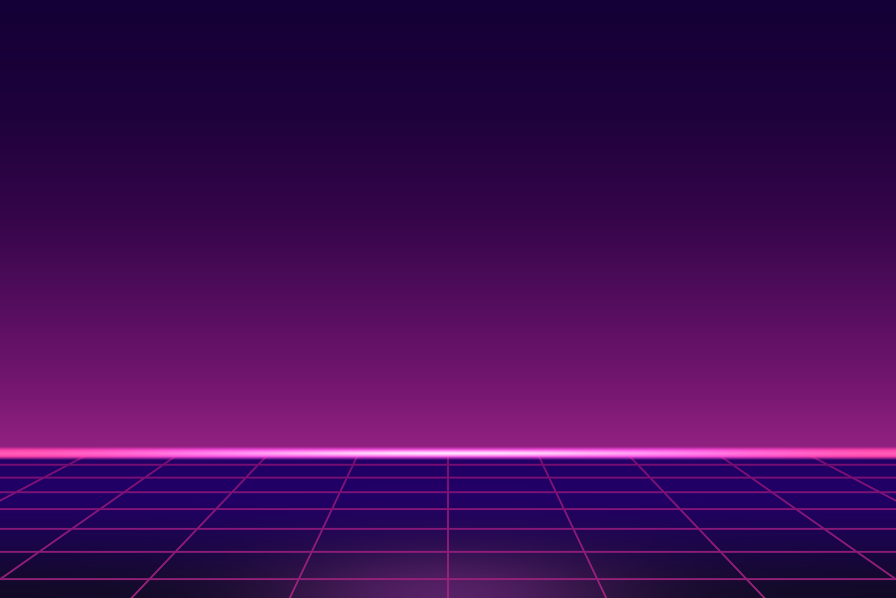
A Shadertoy shader for this background:

```glsl
// A neon horizon: a violet dusk sky above a dark floor with a perspective grid.
// The sky is a chain of smooth vertical blends, the grid comes from repeats in
// projected floor space, and a hot beam of light lies along the horizon.

const float HORIZON = 0.242;
const float VANISH = 0.557;   // height where the grid columns converge

vec3 skyColor(float y) {
    vec3 c = mix(vec3(0.56, 0.125, 0.50), vec3(0.45, 0.085, 0.44), smoothstep(0.25, 0.375, y));
    c = mix(c, vec3(0.33, 0.05, 0.365), clamp((y - 0.36) / 0.13, 0.0, 1.0));
    c = mix(c, vec3(0.21, 0.02, 0.29), clamp((y - 0.49) / 0.14, 0.0, 1.0));
    c = mix(c, vec3(0.115, 0.005, 0.23), clamp((y - 0.63) / 0.18, 0.0, 1.0));
    return mix(c, vec3(0.08, 0.0, 0.21), clamp((y - 0.81) / 0.17, 0.0, 1.0));
}

vec3 floorColor(vec2 p) {
    vec3 c = mix(vec3(0.065, 0.04, 0.14), vec3(0.13, 0.0, 0.40), smoothstep(-0.02, 0.19, p.y));
    // Soft pool of light at the front
    float pool = exp(-dot(p / vec2(0.29, 0.085), p / vec2(0.29, 0.085)));
    return mix(c, vec3(0.37, 0.14, 0.43), 0.9 * pool);
}

// Distance to the nearest integer
float toInteger(float v) {
    return abs(fract(v + 0.5) - 0.5);
}

// Antialiased grid line coverage, measured in canvas heights
float gridLines(vec2 p, float pixel) {
    float depth = VANISH - p.y;
    float column = toInteger(p.x / (0.475 * depth)) * 0.475 * depth;
    column *= depth / length(vec2(depth, p.x));
    float row = toInteger(5.5 / depth - 0.465) * depth * depth / 5.5;
    float halfWidth = 0.0016;
    return 1.0 - smoothstep(halfWidth - 0.5 * pixel, halfWidth + 0.5 * pixel, min(column, row));
}

void mainImage(out vec4 fragColor, in vec2 fragCoord) {
    float pixel = 1.0 / iResolution.y;
    vec2 p = vec2(fragCoord.x - 0.5 * iResolution.x, fragCoord.y) * pixel;

    // Floor and grid below the horizon, sky above
    vec3 color = skyColor(p.y);
    if (p.y < HORIZON) {
        vec3 lineColor = mix(vec3(0.64, 0.15, 0.50), vec3(0.50, 0.05, 0.46), p.y / HORIZON);
        color = mix(floorColor(p), lineColor, 0.9 * gridLines(p, pixel));
    }

    // Beam: magenta body, redder at the ends, white in the middle
    float offset = abs(p.y - HORIZON);
    float middle = exp(-p.x * p.x / 0.13);
    vec3 beamColor = mix(vec3(1.0, 0.28, 0.90), vec3(1.0, 0.24, 0.66), smoothstep(0.3, 0.75, abs(p.x)));
    float core = exp(-pow(offset / 0.0045, 2.0));
    beamColor = mix(beamColor, vec3(1.0, 0.95, 1.0), core * (0.15 + 0.75 * middle));
    float body = 1.0 - smoothstep(0.004, 0.0125, offset);
    color = mix(color, beamColor, body);

    fragColor = vec4(color, 1.0);
}
```
